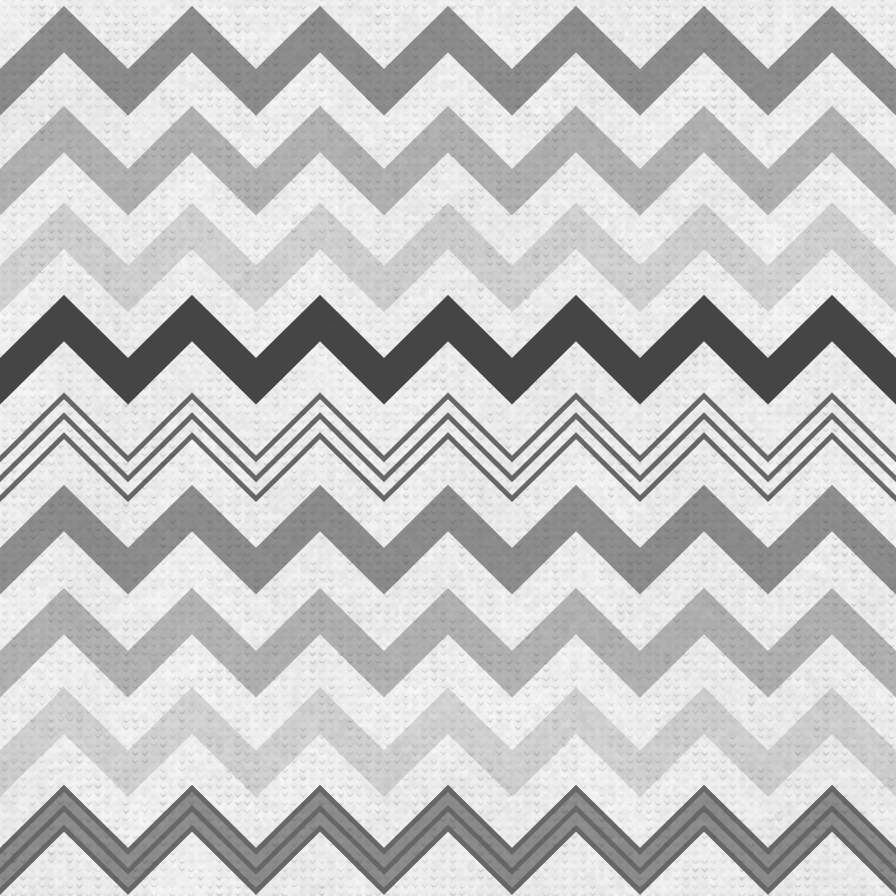
A Shadertoy shader for this pattern:

```glsl
// Grey chevron stripes on knitted cloth: a triangle wave bends the vertical
// coordinate, nine bands are laid along it (plain, triple-lined or both),
// then small V stitches and soft mottling shade the whole cloth.

float hash(vec2 p) {
    p = fract(p * vec2(0.1031, 0.1137));
    p += dot(p, p.yx + 33.33);
    return fract((p.x + p.y) * p.x * 7.31);
}

float noise(vec2 p) {
    vec2 i = floor(p), f = fract(p);
    f = f * f * (3.0 - 2.0 * f);
    return mix(mix(hash(i), hash(i + vec2(1, 0)), f.x),
               mix(hash(i + vec2(0, 1)), hash(i + vec2(1, 1)), f.x), f.y);
}

// Coverage of lo..hi, softened over width w
float band(float d, float lo, float hi, float w) {
    return clamp((d - lo) / w + 0.5, 0.0, 1.0) - clamp((d - hi) / w + 0.5, 0.0, 1.0);
}

// Brightness of the knit: slanted stitch gaps, yarn grain and broad mottling
float knit(vec2 p) {
    vec2 q = p * vec2(96.0, 108.0);
    float side = abs(fract(q.x) - 0.5);
    q.y -= side * 0.9;
    vec2 stitch = floor(q);
    vec2 f = fract(q) - 0.5;
    float gap = smoothstep(0.2, 0.5, abs(f.y)) * smoothstep(0.5, 0.1, side);
    float depth = 0.03 + 0.13 * pow(hash(stitch + 7.0), 2.0);
    float grain = noise(p * 210.0) - 0.5;
    float mottle = noise(p * 9.0) + 0.5 * noise(p * 23.0 + 4.0) - 0.75;
    return 1.015 - gap * depth + 0.05 * grain + 0.025 * mottle
         + 0.025 * (hash(stitch) - 0.5);
}

void mainImage(out vec4 fragColor, in vec2 fragCoord) {
    vec2 p = fragCoord / iResolution.xy;
    float w = 1.5 / iResolution.y;

    // Depth below the top edge, bent into seven zigzags
    float zigzag = 2.0 * abs(fract(p.x * 7.0) - 0.5);
    float y = 1.0 - p.y - 0.0705 * zigzag;

    // Peak height and grey of each stripe, top to bottom
    float tops[9] = float[9](0.0065, 0.118, 0.226, 0.329, 0.438, 0.541, 0.656, 0.767, 0.876);
    float greys[9] = float[9](0.54, 0.68, 0.80, 0.27, 0.91, 0.54, 0.68, 0.80, 0.54);

    float shade = 0.915;
    for (int i = 0; i < 9; i++) {
        float d = y - tops[i];
        if (i != 4) shade = mix(shade, greys[i], band(d, 0.0, 0.052, w));
        // Three narrow lines on the middle and last stripes
        if (i % 4 == 0 && i > 0) {
            for (int j = 0; j < 3; j++) {
                float start = float(j) * 0.0222;
                shade = mix(shade, 0.40, band(d, start, start + 0.0076, w));
            }
        }
    }

    // Dark dye hides part of the texture
    float cloth = mix(1.0, knit(p), smoothstep(0.1, 0.6, shade));
    fragColor = vec4(vec3(shade * cloth), 1.0);
}
```
